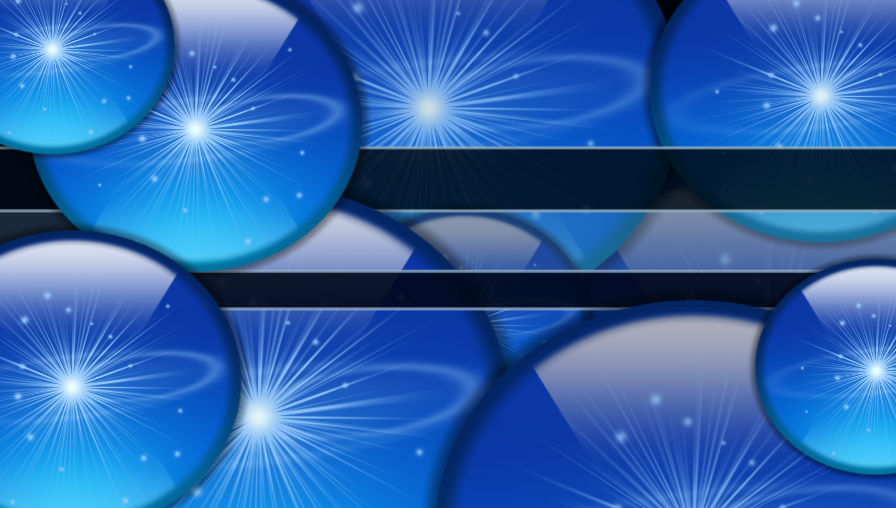
This background is drawn by a WebGL 1 fragment shader. Its source:

```glsl
precision highp float;
// Overlapping glossy blue orbs with starbursts, crossed by dark glass bands.
uniform vec2 u_resolution;

float hash(float n) {
  return fract(sin(n * 12.9898) * 4375.85);
}

// Thin rays of uneven length, one per angular cell.
float rays(vec2 s, float count, float seed) {
  float r = length(s);
  float turn = (atan(s.y, s.x) / 6.28318 + 0.5) * count;
  float id = mod(floor(turn), count) + seed;
  float across = abs(fract(turn) - 0.3 - 0.4 * hash(id)) * 6.28318 / count * r;
  float reach = mix(0.4, 0.95, hash(id + 51.0));
  float width = 0.005 + 0.007 * hash(id + 17.0);
  return smoothstep(width, 0.0, across) * smoothstep(reach, 0.05, r);
}

// Soft elliptical ring with a faintly filled interior.
float swirl(vec2 s, vec2 center, vec2 radii) {
  vec2 d = s - center;
  d.y -= 0.12 * d.x;
  float k = length(d / radii);
  return exp(-pow((k - 1.0) * 9.0, 2.0)) + 0.25 * smoothstep(1.0, 0.5, k);
}

float sparkles(vec2 s) {
  float sum = 0.0;
  for (int i = 0; i < 18; i++) {
    float n = float(i) + 3.0;
    float angle = n * 2.4;
    vec2 at = vec2(cos(angle), sin(angle)) * mix(0.3, 0.8, hash(n));
    float size = mix(0.008, 0.024, hash(n + 40.0));
    float d = length(s - at) / size;
    sum += exp(-d * d) * 0.9;
  }
  return sum;
}

vec3 orb(vec3 under, vec2 p, vec2 center, float radius, float shine) {
  vec2 q = (p - center) / radius / vec2(1.0, 0.89);
  float r = length(q);
  float soft = 1.5 / (u_resolution.y * radius);
  under *= 1.0 - 0.4 * smoothstep(1.07, 1.0, r);
  if (r > 1.0 + soft) return under;

  // Body: deep blue above, cyan light pooled at the bottom.
  vec3 col = mix(vec3(0.01, 0.36, 0.82), vec3(0.04, 0.21, 0.64), smoothstep(-0.6, 0.5, q.y));
  float pool = exp(-dot((q - vec2(0.0, -0.85)) * vec2(1.5, 1.7), (q - vec2(0.0, -0.85)) * vec2(1.5, 1.7)));
  col = mix(col, vec3(0.08, 0.78, 1.0), pool * 0.85 * shine);

  // Slanted reflections on the upper and lower glass.
  float side = 0.23 + 0.55 * abs(q.y) - abs(q.x);
  float cap = smoothstep(-soft, soft, side) * smoothstep(0.96, 0.92, r);
  vec3 gloss = mix(vec3(0.62, 0.61, 0.65), vec3(0.88, 0.9, 0.95), shine);
  col = mix(col, gloss, cap * smoothstep(0.25, 0.92, q.y) * 0.95);
  col = mix(col, vec3(0.5, 0.86, 0.97), cap * smoothstep(-0.4, -1.05, q.y) * 0.6);

  // Starburst, orbiting haze and scattered sparkles.
  vec2 s = (q + vec2(0.0, 0.04)) * vec2(1.0, 0.89);
  float d = length(s);
  float burst = rays(s, 37.0, 1.0) + rays(s, 26.0, 83.0) + 0.7 * rays(s, 53.0, 151.0);
  float haze = swirl(s, vec2(0.43, 0.06), vec2(0.42, 0.13)) * 0.26;
  haze += swirl(s, vec2(0.0), vec2(0.86, 0.18)) * 0.13;
  float light = burst * 0.55 + haze + sparkles(s) + 0.4 * exp(-d * 5.5);
  col = mix(col, vec3(0.62, 0.82, 1.0), clamp(light, 0.0, 1.0) * mix(0.55, 0.9, shine));
  col = mix(col, mix(vec3(0.72, 0.8, 0.84), vec3(0.93, 1.0, 1.0), shine), exp(-d * d * 260.0));

  // Dark rim, turning teal at the lower edge.
  vec3 rim = mix(vec3(0.0, 0.42, 0.58), vec3(0.01, 0.14, 0.36), smoothstep(-1.0, 0.4, q.y));
  col = mix(col, rim, smoothstep(0.89, 0.98, r) * 0.9);
  return mix(under, col, smoothstep(soft, -soft, r - 1.0));
}

float band(float y, float low, float high) {
  float soft = 0.75 / u_resolution.y;
  return smoothstep(low - soft, low + soft, y) * smoothstep(high + soft, high - soft, y);
}

float edgeLine(float y, float at) {
  return smoothstep(0.0048, 0.0012, abs(y - at));
}

void main() {
  vec2 p = gl_FragCoord.xy / u_resolution.y;
  vec3 col = vec3(0.005, 0.02, 0.06);

  // Rear orbs
  col = orb(col, p, vec2(1.502, 0.232), 0.509, 0.15);
  col = orb(col, p, vec2(0.844, 0.805), 0.498, 0.35);
  col = orb(col, p, vec2(0.913, 0.369), 0.248, 0.2);
  col = orb(col, p, vec2(1.617, 0.823), 0.337, 0.75);

  // Upper dark band above a pale glass strip
  col = mix(col, vec3(0.0, 0.04, 0.08), band(p.y, 0.585, 0.709) * 0.84);
  col = mix(col, vec3(0.3, 0.46, 0.6), band(p.y, 0.466, 0.585) * 0.32);
  col = mix(col, vec3(0.6, 0.7, 0.77), 0.75 * (edgeLine(p.y, 0.709) + edgeLine(p.y, 0.585)));

  // Middle orb under the lower dark band
  col = orb(col, p, vec2(0.509, 0.197), 0.495, 0.8);
  col = mix(col, vec3(0.0, 0.03, 0.09), band(p.y, 0.392, 0.466) * 0.88);
  col = mix(col, vec3(0.6, 0.7, 0.8), 0.75 * (edgeLine(p.y, 0.466) + edgeLine(p.y, 0.392)));

  // Front orbs
  col = orb(col, p, vec2(1.365, -0.044), 0.509, 0.3);
  col = orb(col, p, vec2(0.385, 0.757), 0.328, 1.0);
  col = orb(col, p, vec2(0.103, 0.911), 0.241, 1.0);
  col = orb(col, p, vec2(0.142, 0.25), 0.333, 1.0);
  col = orb(col, p, vec2(1.725, 0.278), 0.2385, 1.0);
  gl_FragColor = vec4(col, 1.0);
}
```
